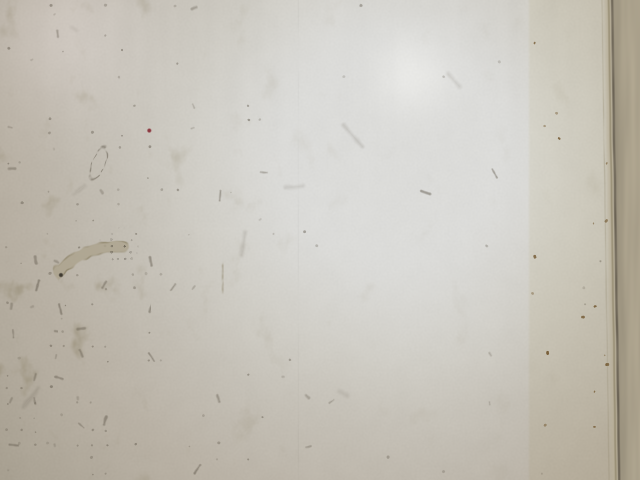
Give the GLSL for this texture, as a WebGL 1 fragment shader.

```glsl
precision highp float;
// Draws a scuffed, off-white painted wall panel with a grooved door frame at its right edge.
uniform vec2 u_resolution;

const vec3 WHITE = vec3(0.86, 0.86, 0.85);
const vec3 IVORY = vec3(0.81, 0.80, 0.77);
const vec3 CREAM = vec3(0.76, 0.74, 0.70);
const vec3 TAN = vec3(0.72, 0.69, 0.64);
const vec3 UMBER = vec3(0.65, 0.62, 0.56);
const vec3 OLIVE = vec3(0.53, 0.49, 0.38);
const vec3 SOOT = vec3(0.36, 0.33, 0.28);
const vec3 RUST = vec3(0.43, 0.32, 0.16);

vec2 hash2(vec2 p) {
  vec3 q = fract(p.xyx * vec3(0.1031, 0.1030, 0.0973));
  q += dot(q, q.yzx + 33.33);
  return fract((q.xx + q.yz) * q.zy);
}

float corner(vec2 cell, vec2 offset) {
  return dot(hash2(cell) * 2.0 - 1.0, offset);
}

// Gradient noise, roughly -0.7 to 0.7
float noise(vec2 p) {
  vec2 i = floor(p), f = fract(p);
  vec2 w = f * f * f * (f * (f * 6.0 - 15.0) + 10.0);
  vec2 e = vec2(1.0, 0.0);
  float low = mix(corner(i, f), corner(i + e, f - e), w.x);
  float high = mix(corner(i + e.yx, f - e.yx), corner(i + 1.0, f - 1.0), w.x);
  return mix(low, high, w.y);
}

float fbm(vec2 p) {
  float sum = 0.0, amp = 0.6;
  for (int k = 0; k < 4; k++) {
    sum += amp * noise(p);
    p = p * 2.03 + 17.3;
    amp *= 0.5;
  }
  return sum;
}

float band(float d, float halfWidth, float soft) {
  return 1.0 - smoothstep(halfWidth - soft, halfWidth + soft, abs(d));
}

float segment(vec2 p, vec2 a, vec2 b) {
  vec2 ab = b - a;
  return length(p - a - ab * clamp(dot(p - a, ab) / dot(ab, ab), 0.0, 1.0));
}

// One short random stroke per grid cell; a reach of 0 gives round specks
float strokes(vec2 p, float scale, float density, float reach, float width, float seed) {
  vec2 g = p * scale + seed, cell = floor(g);
  vec2 h = hash2(cell + seed), r = hash2(cell + seed + 41.7);
  vec2 along = reach * r.x * vec2(cos(h.y * 6.28), sin(h.y * 6.28)) + 0.001;
  vec2 q = fract(g) - 0.35 - 0.3 * r;
  float d = segment(q, -along, along) + 0.04 * noise(g * 5.0);
  return band(d, width * (0.4 + 0.6 * r.y), 0.05) * step(h.x, density) * (0.4 + 0.6 * r.x);
}

// Warm falloff around the brightest part of the wall
vec3 wallTone(float r) {
  vec3 c = mix(WHITE, IVORY, smoothstep(0.15, 0.36, r));
  c = mix(c, CREAM, smoothstep(0.30, 0.48, r));
  c = mix(c, TAN, smoothstep(0.43, 0.62, r));
  return mix(c, UMBER, smoothstep(0.57, 0.85, r));
}

float glow(vec2 p, vec2 centre, float radius) {
  vec2 d = (p - centre) / radius;
  return exp(-dot(d, d));
}

// Curved glue smear: x is the body, y its dark rim
vec2 smear(vec2 p, float soft) {
  float s = clamp((p.x - 0.122) / 0.135, 0.0, 1.0);
  float slope = 0.96 * pow(1.0 - s, 1.5);
  float d = (p.y - 0.486 + 0.052 * pow(1.0 - s, 2.5)) / sqrt(1.0 + slope * slope);
  d = length(vec2(d, p.x - clamp(p.x, 0.122, 0.257))) + 0.004 * noise(p * 60.0);
  return vec2(band(d, 0.011, soft), band(d - 0.011, 0.0015, soft));
}

// Faint looped pencil mark
float scribble(vec2 p, float soft) {
  vec2 q = p - vec2(0.205, 0.66);
  q.x -= 0.35 * q.y;
  float loop = (length(q / vec2(0.015, 0.032)) - 1.0) * 0.017 + 0.005 * noise(p * 45.0);
  return band(loop, 0.001, soft) * smoothstep(-0.3, 0.2, noise(p * 95.0));
}

void main() {
  vec2 p = gl_FragCoord.xy / u_resolution.y;
  vec2 uv = gl_FragCoord.xy / u_resolution;
  float soft = 1.0 / u_resolution.y;
  float leftness = 1.0 - smoothstep(0.0, 0.65, uv.x);
  float lowLeft = glow(p, vec2(0.0, 0.32), 0.24);

  // Lighting, glare and cloudy paint
  float cloud = fbm(p * 5.0);
  vec3 col = wallTone(length((uv - vec2(0.62, 0.68)) * vec2(1.0, 0.75)) + 0.025 * cloud);
  col += vec3(0.07, 0.07, 0.085) * glow(p, vec2(0.13, 0.93), 0.17);
  col += 0.05 * glow(p, vec2(0.86, 0.84), 0.075);
  col += 0.012 * noise(vec2(p.x * 34.0, p.y * 2.5)) * smoothstep(0.3, 1.0, p.y);
  col += 0.012 * fbm(p * 22.0) + 0.012 * noise(p * 190.0);

  // Smudges, specks and scratches, densest at the left
  float smudge = smoothstep(0.12, 0.5, fbm(p * vec2(15.0, 11.0) + 7.0));
  col = mix(col, OLIVE, smudge * (0.08 + 0.25 * leftness + 0.35 * lowLeft));
  float dirt = strokes(p, 34.0, 0.015 + 0.09 * leftness + 0.3 * lowLeft, 0.0, 0.11, 3.0);
  dirt += strokes(p, 21.0, 0.02 + 0.10 * leftness + 0.3 * lowLeft, 0.22, 0.06, 19.0);
  dirt += 0.4 * strokes(p, 9.0, 0.06 + 0.2 * leftness, 0.3, 0.04, 57.0);
  col = mix(col, SOOT, clamp(dirt, 0.0, 1.0) * 0.5);

  // Individual marks
  vec2 glue = smear(p, soft);
  col = mix(col, UMBER * vec3(1.03, 1.02, 0.97), glue.x * 0.75);
  col = mix(col, OLIVE, glue.y * smoothstep(-0.2, 0.4, noise(p * 40.0)) * 0.8);
  float crumbs = strokes(p, 75.0, 0.4, 0.0, 0.25, 8.0) * glow(p, vec2(0.25, 0.483), 0.025);
  col = mix(col, SOOT * 0.7, max(crumbs, band(length(p - vec2(0.127, 0.427)), 0.004, soft)));
  col = mix(col, SOOT, scribble(p, soft) * 0.6);
  float dash = band(p.x - 0.464, 0.002, soft) * band(p.y - 0.42, 0.03, 0.005);
  col = mix(col, OLIVE, dash * (0.35 + 0.5 * noise(p * 90.0)));
  col = mix(col, vec3(0.55, 0.22, 0.25), band(length(p - vec2(0.311, 0.728)), 0.004, soft));
  col -= 0.03 * band(p.x - 0.6215, 0.0008, soft) * smoothstep(-0.4, 0.3, noise(p * 9.0));

  // Yellowed strip with rust flecks
  float strip = smoothstep(1.098, 1.106, p.x);
  col *= mix(vec3(1.0), vec3(0.98, 0.972, 0.94), strip);
  float flecks = strokes(p, 40.0, 0.04, 0.05, 0.13, 73.0);
  col = mix(col, RUST, flecks * strip * 0.9);

  // Door frame: lip, dark groove and shaded outer board
  float frame = p.x - mix(1.290, 1.275, p.y) + 0.002 * noise(vec2(3.0, p.y * 9.0));
  float wear = 0.5 + 0.5 * noise(vec2(p.x * 60.0, p.y * 14.0));
  col = mix(col, TAN * vec3(1.0, 0.99, 0.93), smoothstep(-0.022, -0.008, frame) * 0.8);
  col = mix(col, OLIVE, band(frame + 0.021, 0.0012, soft) * wear * 0.5);
  vec3 board = UMBER * (1.0 + 0.08 * noise(vec2(p.x * 80.0, p.y * 5.0)));
  board *= mix(vec3(0.93, 0.92, 0.88), vec3(1.03, 1.02, 0.98), smoothstep(0.0, 0.03, frame));
  col = mix(col, board, smoothstep(-0.002, 0.004, frame));
  col = mix(col, OLIVE, band(frame + 0.007, 0.002, soft) * 0.6);
  col = mix(col, SOOT, band(frame, 0.0025, soft) * (0.5 + 0.5 * wear));

  gl_FragColor = vec4(clamp(col, 0.0, 1.0), 1.0);
}
```
